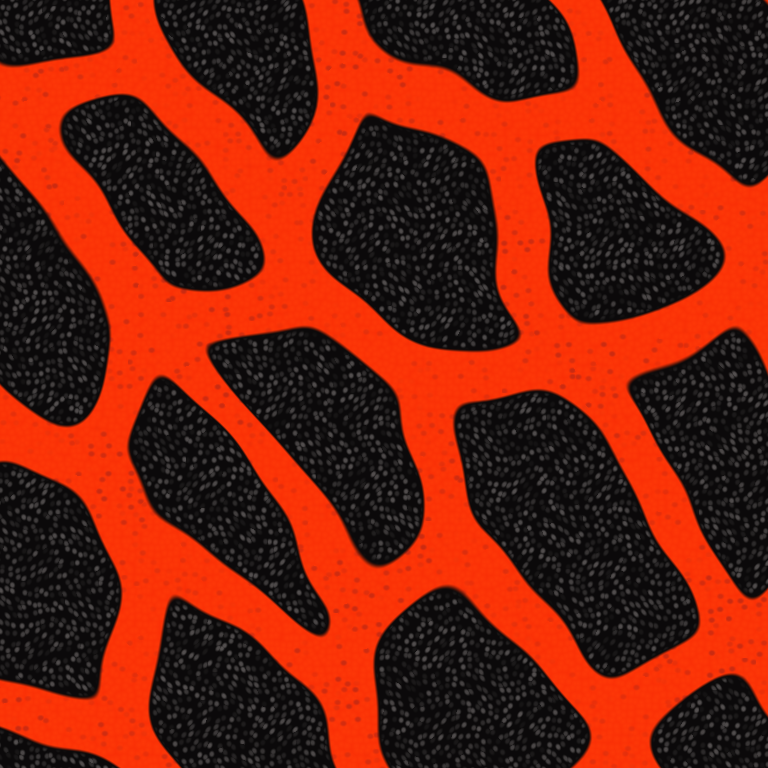
Give the GLSL for this texture, as a WebGL 1 fragment shader.

```glsl
precision highp float;
// Black beaded patches, stretched along a steep diagonal, on grainy orange-red.
// Patches are Voronoi cells whose border distances are blended by a smooth
// minimum to round the corners; sines bend them, finer cells add the grain.

uniform vec2 u_resolution;

const vec3 RED    = vec3(0.985, 0.200, 0.025);
const vec3 PIT    = vec3(0.780, 0.165, 0.070);
const vec3 BLACK  = vec3(0.042, 0.036, 0.038);
const vec3 BEAD   = vec3(0.290, 0.275, 0.275);

const vec2 ALONG      = vec2(0.574, -0.819); // long axis of the patches
const vec2 CELL_SCALE = vec2(4.3, 2.7);      // cells across and along
const float HALF_GAP  = 0.031;
const float ROUNDING  = 0.013;

vec2 hash2(vec2 p) {
  vec2 h = vec2(dot(p, vec2(127.1, 311.7)), dot(p, vec2(269.5, 183.3)));
  return fract(sin(h) * 43758.545);
}

vec2 seedPoint(vec2 cell, float jitter) {
  return cell + 0.5 + jitter * (hash2(cell) - 0.5);
}

// Layered sines that make the outlines wander.
vec2 bend(vec2 p) {
  vec2 slow = sin(p.yx * vec2(11.0, 13.0) + vec2(0.7, 2.1));
  vec2 mid  = sin(p.yx * vec2(27.0, 23.0) + p * 9.0 + vec2(4.0, 1.3));
  vec2 fast = sin(p.yx * 47.0 - p * 17.0 + vec2(2.6, 5.2));
  return p + 0.020 * slow + 0.009 * mid + 0.003 * fast;
}

// Rounded distance to the cell border, in canvas units.
float borderDistance(vec2 p, vec2 scale, float rounding) {
  vec2 across = vec2(-ALONG.y, ALONG.x);
  vec2 q = vec2(dot(p, across), dot(p, ALONG)) * scale;
  vec2 base = floor(q);
  vec2 nearest = base;
  float best = 100.0;
  for (int y = -1; y <= 1; y++) {
    for (int x = -1; x <= 1; x++) {
      vec2 cell = base + vec2(float(x), float(y));
      vec2 r = seedPoint(cell, 0.8) - q;
      float d = dot(r, r);
      if (d < best) { best = d; nearest = cell; }
    }
  }
  vec2 own = seedPoint(nearest, 0.8);
  float sum = 0.0;
  for (int y = -2; y <= 2; y++) {
    for (int x = -2; x <= 2; x++) {
      if (x == 0 && y == 0) continue;
      vec2 other = seedPoint(nearest + vec2(float(x), float(y)), 0.8);
      vec2 normal = normalize(other - own);
      float d = dot(0.5 * (own + other) - q, normal) / length(normal * scale);
      sum += exp(-d / rounding);
    }
  }
  return -rounding * log(sum);
}

// Cellular noise: distance to the nearest seed, and a random value of it.
vec2 grains(vec2 p) {
  vec2 base = floor(p);
  vec2 result = vec2(10.0, 0.0);
  for (int y = -1; y <= 1; y++) {
    for (int x = -1; x <= 1; x++) {
      vec2 cell = base + vec2(float(x), float(y));
      float d = length(seedPoint(cell, 0.75) - p);
      if (d < result.x) result = vec2(d, hash2(cell + 37.0).x);
    }
  }
  return result;
}

vec3 beadedBlack(vec2 p, float depth) {
  vec2 g = grains(p * vec2(105.0, 92.0) + 0.5 * sin(p.yx * 60.0));
  float bead = smoothstep(0.50, 0.12, g.x) * mix(0.15, 1.15, g.y);
  return mix(BLACK, BEAD, bead * smoothstep(0.001, 0.008, depth));
}

vec3 grainyRed(vec2 p) {
  vec2 fine = grains(p * 120.0 + 11.0);
  vec2 pore = grains(p * vec2(72.0, 84.0) + 53.0);
  float pit = smoothstep(0.42, 0.12, pore.x) * smoothstep(0.55, 0.95, pore.y);
  float patchy = 0.5 + 0.5 * sin(p.x * 13.0 + 2.0 * sin(p.y * 9.0));
  vec3 colour = RED + vec3(0.015, 0.035, 0.01) * (0.5 - fine.x);
  return mix(colour, PIT, pit * mix(0.4, 0.95, patchy));
}

void main() {
  vec2 p = gl_FragCoord.xy / u_resolution.y;
  float depth = borderDistance(bend(p), CELL_SCALE, ROUNDING) - HALF_GAP;
  float blur = max(0.0025, 0.8 / u_resolution.y);
  float inside = smoothstep(-blur, blur, depth);
  vec3 colour = mix(grainyRed(p), beadedBlack(p, depth), inside);
  gl_FragColor = vec4(colour, 1.0);
}
```
